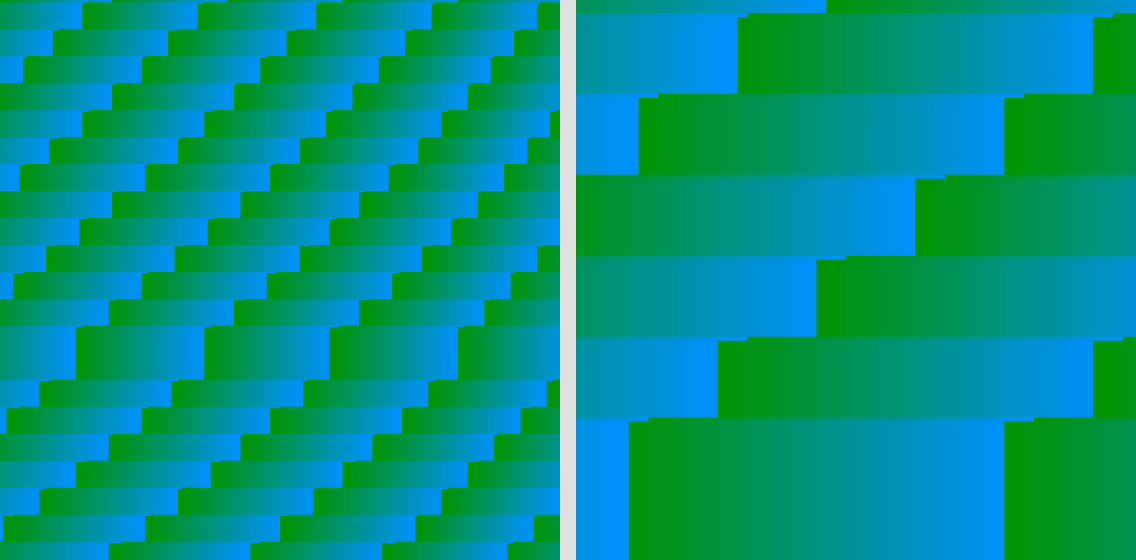
Left, the full canvas; right, a detail of the centre.
Write a three.js fragment shader that draws this pattern.

```glsl
varying vec2 vUv;

float hash(float n) {
  return fract(sin(n * 127.1) * 43758.5453);
}

// Stepped row index counted from the top; one row is double height
float rowLevel(float y) {
  float r = (1.0 - y) * 20.76 - 0.08;
  float row = floor(r);
  float level = row - step(13.0, row);
  // Thin partial step along the top of each row
  float lip = step(fract(r), 0.05) * (1.0 - step(abs(row - 13.0), 0.5));
  return level - lip * (0.1 + 0.3 * hash(row + 3.0));
}

// Ramp phase: slanted bands that widen gently toward the bottom
float bandPhase(vec2 p) {
  float column = floor(p.x * 170.0);
  float x = (column + 0.5) / 170.0;
  float level = rowLevel(p.y);
  float phase = -0.7 + 4.8 * x + (0.26 - 0.036 * x) * level;
  float swell = sin(level * 0.262);
  phase -= 0.07 * sin(3.14159 * x) * swell * swell;
  phase += 0.09 * smoothstep(0.75, 1.0, x);
  return phase + 0.02 * (hash(column) - 0.5);
}

vec3 bandColor(vec2 p) {
  vec3 green = vec3(0.0, 0.58, 0.0);
  vec3 blue = vec3(0.0, 0.57, 1.0);
  return mix(green, blue, fract(bandPhase(p)));
}

void main() {
  // Average a grid of samples to smooth the hard steps
  vec2 footprint = fwidth(vUv);
  vec3 color = vec3(0.0);
  for (int i = 0; i < 4; i++) {
    for (int j = 0; j < 4; j++) {
      vec2 offset = (vec2(float(i), float(j)) + 0.5) / 4.0 - 0.5;
      color += bandColor(vUv + offset * footprint);
    }
  }
  gl_FragColor = vec4(color / 16.0, 1.0);
}
```
